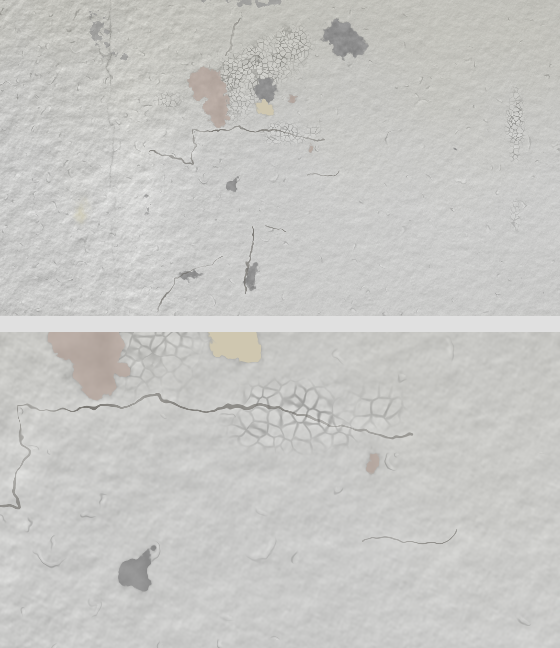
Top: the whole. Bottom: its middle third, enlarged.
This texture is drawn by a WebGL 1 fragment shader. Its source:

```glsl
precision highp float;
uniform vec2 u_resolution;

float hash(vec2 p) {
  return fract(sin(dot(p, vec2(127.1, 311.7))) * 43758.5453);
}

float noise(vec2 p) {
  vec2 i = floor(p), f = fract(p);
  f = f * f * (3.0 - 2.0 * f);
  return mix(mix(hash(i), hash(i + vec2(1, 0)), f.x),
             mix(hash(i + vec2(0, 1)), hash(i + vec2(1, 1)), f.x), f.y);
}

float fbm(vec2 p) {
  float sum = 0.0, amp = 0.5;
  for (int i = 0; i < 4; i++) {
    sum += amp * noise(p);
    p = mat2(1.6, 1.2, -1.2, 1.6) * p + 7.3;
    amp *= 0.5;
  }
  return sum;
}

float segment(vec2 p, vec2 a, vec2 b) {
  vec2 ab = b - a;
  return length(p - a - ab * clamp(dot(p - a, ab) / dot(ab, ab), 0.0, 1.0));
}

float blob(vec2 p, vec2 center, vec2 radius) {
  return (length((p - center) / radius) - 1.0) * min(radius.x, radius.y);
}

// Soft round mask used to confine local wear
float zone(vec2 p, vec2 center, vec2 radius) {
  vec2 q = (p - center) / radius;
  return exp(-dot(q, q));
}

// Distance to the nearest border between crackle cells
float crackle(vec2 p) {
  vec2 cell = floor(p);
  float near = 9.0, next = 9.0;
  for (int y = -1; y <= 1; y++)
    for (int x = -1; x <= 1; x++) {
      vec2 c = cell + vec2(x, y);
      float d = length(c + vec2(hash(c), hash(c + 41.0)) - p);
      next = min(next, max(near, d));
      near = min(near, d);
    }
  return next - near;
}

// Exposed layer with a shaded paint edge
vec3 chip(vec3 wall, vec3 layer, float d, float px) {
  wall *= 1.0 - 0.12 * exp(-abs(d) / 0.002);
  return mix(wall, layer, 1.0 - smoothstep(-px, px, d));
}

// Short curled flake edges: x is shadow, y is highlight
vec2 flakes(vec2 p, float scale, float density, float px) {
  vec2 id = floor(p * scale);
  float angle = 6.283 * hash(id + 3.0);
  vec2 q = fract(p * scale) - 0.5 - 0.25 * (vec2(hash(id + 5.0), hash(id + 9.0)) - 0.5);
  float ring = (length(q) - mix(0.1, 0.28, hash(id + 13.0))) / scale;
  float arc = smoothstep(0.3, 0.9, dot(normalize(q + 0.0001), vec2(cos(angle), sin(angle))));
  arc *= step(hash(id + 21.0), density);
  return arc * vec2(1.0 - smoothstep(0.0, 0.0005 + px, abs(ring)),
                    1.0 - smoothstep(0.0, 0.002 + px, abs(ring + 0.004)));
}

void main() {
  float px = 1.0 / u_resolution.y;
  vec2 p = gl_FragCoord.xy * px;
  vec2 wobble = vec2(fbm(p * 24.0), fbm(p * 24.0 + 50.0)) - 0.47;
  vec2 ragged = vec2(fbm(p * 48.0 + 9.0), fbm(p * 48.0 + 80.0)) - 0.47;
  vec2 w = p + 0.04 * wobble;
  vec2 torn = p + 0.035 * wobble + 0.04 * ragged;
  float left = 1.0 - smoothstep(0.3, 1.0, p.x);

  // Broad stains and brushed plaster
  float stain = fbm(p * vec2(3.5, 2.5) + 4.0) - 0.47;
  vec3 col = mix(vec3(0.792, 0.793, 0.788), vec3(0.752, 0.75, 0.725),
                 smoothstep(0.35, 1.1, p.y + 0.5 * stain));
  col += 0.035 * stain + 0.02 * (fbm(p * vec2(9.0, 65.0)) - 0.47);
  col += 0.035 * zone(p, vec2(0.43, 0.42), vec2(0.12, 0.45));

  // Fine relief lit from above
  float relief = fbm(p * 48.0) - fbm((p + vec2(-0.001, 0.003)) * 48.0);
  float lumps = fbm(p * 20.0 + 30.0) - fbm((p + vec2(-0.002, 0.004)) * 20.0 + 30.0);
  col += relief * (0.24 + 0.12 * left) + lumps * (0.1 + 0.5 * left);
  col += 0.02 * (noise(p * 288.0) - 0.5);

  // Crackled areas
  float dry = zone(p, vec2(0.9, 0.84), vec2(0.12, 0.09)) + zone(p, vec2(0.75, 0.72), vec2(0.1, 0.1))
            + zone(p, vec2(1.63, 0.59), vec2(0.035, 0.13)) + 0.8 * zone(p, vec2(0.92, 0.58), vec2(0.13, 0.04))
            + 0.7 * zone(p, vec2(1.63, 0.31), vec2(0.025, 0.06)) + 0.6 * zone(p, vec2(0.53, 0.68), vec2(0.07, 0.06));
  float veins = 1.0 - smoothstep(0.02, 0.28, crackle((p + 0.02 * wobble) * 72.0));
  float broken = smoothstep(0.25, 0.8, dry * (0.4 + noise(p * 22.0)));
  col += broken * (0.025 - 0.2 * veins * (0.3 + 0.9 * noise(p * 45.0)));

  // Scattered flakes at three sizes
  for (int i = 0; i < 3; i++) {
    float n = float(i);
    vec2 f = flakes(w + 3.7 * n, 10.0 + 9.0 * n, 0.1 + 0.2 * left, px);
    col += 0.035 * f.y - 0.15 * f.x * noise(p * 30.0 + n);
  }

  // Exposed undercoats
  vec3 cement = vec3(0.56, 0.56, 0.56) + 0.16 * (fbm(p * 65.0) - 0.47);
  vec3 pink = vec3(0.715, 0.665, 0.635) + 0.09 * (fbm(p * 50.0) - 0.47);
  float d = blob(torn, vec2(0.66, 0.73), vec2(0.058, 0.05));
  d = min(d, blob(torn, vec2(0.69, 0.655), vec2(0.036, 0.055)));
  d = min(d, blob(torn, vec2(0.919, 0.69), vec2(0.013, 0.014)));
  d = min(d, blob(torn, vec2(0.99, 0.537), vec2(0.007, 0.011)));
  col = chip(col, pink, d, px);
  d = blob(torn, vec2(1.07, 0.895), vec2(0.057, 0.042));
  d = min(d, blob(torn, vec2(1.1, 0.855), vec2(0.052, 0.037)));
  d = min(d, blob(torn, vec2(0.84, 0.71), vec2(0.032, 0.034)));
  d = min(d, blob(torn, vec2(0.736, 0.414), vec2(0.016, 0.019)));
  d = min(d, blob(torn, vec2(0.796, 0.125), vec2(0.02, 0.042)));
  d = min(d, blob(torn, vec2(0.606, 0.132), vec2(0.036, 0.012)));
  d = min(d, blob(torn, vec2(1.44, 0.53), vec2(0.009, 0.007)));
  col = chip(col, cement, d, px);
  col = chip(col, vec3(0.81, 0.78, 0.69), blob(torn, vec2(0.843, 0.656), vec2(0.027, 0.021)), px);
  col = mix(col, vec3(0.79, 0.77, 0.66), 0.6 * zone(torn, vec2(0.26, 0.33), vec2(0.016, 0.024)));

  // Ragged wear along the top and the seam
  float wear = zone(p, vec2(0.31, 0.91), vec2(0.05, 0.1)) + zone(p, vec2(0.78, 1.0), vec2(0.22, 0.035))
             + 0.8 * zone(p, vec2(0.47, 0.35), vec2(0.03, 0.07)) + 0.7 * zone(p, vec2(0.39, 0.82), vec2(0.05, 0.06));
  col = mix(col, cement, 0.65 * smoothstep(0.42, 0.5, wear * fbm(p * 50.0 + 17.0) * 1.1));
  float seam = abs(w.x - 0.365 + 0.02 * p.y);
  col -= (0.05 + 0.17 * p.y) * exp(-seam / 0.0025) * noise(p * vec2(9.0, 28.0));

  // Long lifted paint edges
  float crack = segment(w, vec2(0.613, 0.59), vec2(0.83, 0.595));
  crack = min(crack, segment(w, vec2(0.83, 0.595), vec2(1.02, 0.56)));
  crack = min(crack, segment(w, vec2(0.613, 0.59), vec2(0.615, 0.49)));
  crack = min(crack, segment(w, vec2(0.615, 0.49), vec2(0.475, 0.525)));
  crack = min(crack, segment(w, vec2(0.5, 0.02), vec2(0.555, 0.12)));
  crack = min(crack, segment(w, vec2(0.555, 0.12), vec2(0.705, 0.19)));
  crack = min(crack, segment(w, vec2(0.775, 0.07), vec2(0.795, 0.29)));
  crack = min(crack, segment(w, vec2(0.975, 0.45), vec2(1.075, 0.45)));
  crack = min(crack, segment(w, vec2(0.845, 0.29), vec2(0.905, 0.265)));
  crack = min(crack, segment(w, vec2(0.72, 0.82), vec2(0.755, 0.94)));
  float width = 0.0012 * noise(p * 14.0);
  col += 0.025 * exp(-crack / 0.008);
  float ink = (0.15 + 0.7 * noise(p * 19.0)) * (1.0 - smoothstep(width, width + px, crack));
  col = mix(col, vec3(0.4, 0.39, 0.37), ink);

  gl_FragColor = vec4(clamp(col, 0.0, 1.0), 1.0);
}
```
